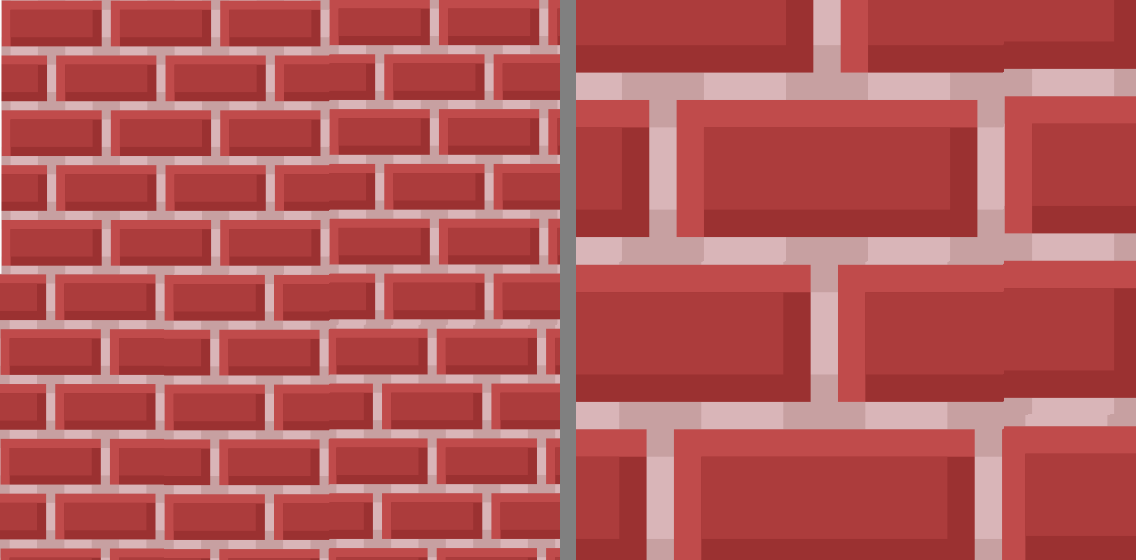
Left: the whole. Right: its middle third, enlarged.
Give the GLSL for this texture, as a WebGL 1 fragment shader.

```glsl
precision highp float;
// Running-bond wall of bevelled red bricks in pale pink mortar, with slightly misaligned patches.

uniform vec2 u_resolution;

const vec2 TEXELS = vec2(61.44, 61.28);  // coarse texels across the canvas
const vec2 CELL = vec2(12.0, 6.0);       // one brick plus its mortar, in texels
const vec2 BRICK = vec2(11.0, 5.0);      // brick body, in texels

const vec3 FACE = vec3(0.675, 0.235, 0.235);
const vec3 HIGHLIGHT = vec3(0.753, 0.294, 0.294);
const vec3 SHADOW = vec3(0.608, 0.192, 0.192);
const vec3 MORTAR_LIGHT = vec3(0.851, 0.710, 0.722);
const vec3 MORTAR_DARK = vec3(0.780, 0.627, 0.631);
const vec3 MARGIN = vec3(0.99);

// Antialiased step at a, softened over width w
float edge(float x, float a, float w) {
  return clamp((x - a) / w + 0.5, 0.0, 1.0);
}

// Antialiased interval from a to b
float band(float x, float a, float b, float w) {
  return edge(x, a, w) - edge(x, b, w);
}

// Small offset of each patch of the wall, in canvas units
vec2 patchShift(vec2 uv, vec2 w) {
  float right = edge(uv.x, 0.588, w.x);
  float middle = band(uv.x, 0.293, 0.588, w.x);
  float lower = edge(uv.y, mix(0.489, 0.580, right), w.y);
  vec2 upperShift = mix(vec2(0.0026, 0.0012), vec2(0.0026, -0.0010), right);
  vec2 lowerShift = vec2(0.0010, 0.0004) + middle * vec2(0.0, 0.0010)
                  - right * vec2(0.0024, 0.0008);
  return mix(upperShift, lowerShift, lower);
}

// Mortar tone: dark around each joint, light between
vec3 mortarColor(vec2 p, vec2 w) {
  float fromJoint = abs(mod(p.x - 2.5, 6.0) - 3.0);
  float bedDark = 1.0 - edge(fromJoint, 1.5, w.x);
  float jointDark = 1.0 - band(p.y, 1.0, 4.0, w.y);
  float inRow = band(p.y, 0.0, BRICK.y, w.y);
  return mix(MORTAR_LIGHT, MORTAR_DARK, mix(bedDark, jointDark, inRow));
}

// Bevel: light along top and left, dark along bottom and right
vec3 brickColor(vec2 p, vec2 w) {
  float shaded = edge(p.x, 1.0, w.x) * edge(p.y, 1.0, w.y);
  float face = band(p.x, 1.0, BRICK.x - 1.0, w.x) * band(p.y, 1.0, BRICK.y - 1.0, w.y);
  return mix(mix(HIGHLIGHT, SHADOW, shaded), FACE, face);
}

vec3 wallColor(vec2 t, vec2 w) {
  // Cells are cut mid-mortar so brick edges stay smooth; odd rows slide half a cell
  float row = floor((t.y + 0.5) / CELL.y);
  t.x += 0.5 * CELL.x * mod(row, 2.0);
  vec2 p = mod(t + 0.5, CELL) - 0.5;
  float inside = band(p.x, 0.0, BRICK.x, w.x) * band(p.y, 0.0, BRICK.y, w.y);
  return mix(mortarColor(p, w), brickColor(p, w), inside);
}

void main() {
  vec2 uv = gl_FragCoord.xy / u_resolution;
  uv.y = 1.0 - uv.y;  // rows are counted from the top
  vec2 pixel = 1.0 / u_resolution;

  vec2 texel = (uv - patchShift(uv, pixel)) * TEXELS;
  vec3 color = wallColor(texel, pixel * TEXELS);

  // Thin bare strip on the upper left border
  float bare = (1.0 - edge(uv.x, 0.0026, pixel.x)) * (1.0 - edge(uv.y, 0.489, pixel.y));
  gl_FragColor = vec4(mix(color, MARGIN, bare), 1.0);
}
```
